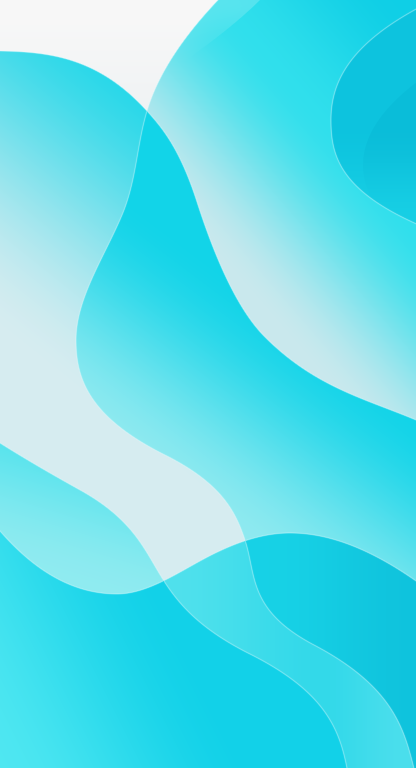
A Shadertoy shader for this background:

```glsl
// Overlapping translucent cyan waves on a pale ground.
// Each wave border is a chain of Hermite spans; the signed side of every border
// picks a gradient, and thin light rims are laid along the borders.

// Cubic span between two knots, each (position, value, slope).
float span(float t, vec3 a, vec3 b) {
    float w = b.x - a.x;
    float u = clamp((t - a.x) / w, 0.0, 1.0);
    float v = 1.0 - u;
    return mix(a.y, b.y, u * u * (3.0 - 2.0 * u)) + w * u * v * (a.z * v - b.z * u);
}

// Smooth border through five knots.
float border(float t, vec3 a, vec3 b, vec3 c, vec3 d, vec3 e) {
    if (t < b.x) return span(t, a, b);
    if (t < c.x) return span(t, b, c);
    if (t < d.x) return span(t, c, d);
    return span(t, d, e);
}

// Turns an implicit value into a signed distance in output samples.
float toDistance(float f) {
    return f / max(length(vec2(dFdx(f), dFdy(f))), 1e-6);
}

float cover(float d) {
    return clamp(d + 0.5, 0.0, 1.0);
}

float rim(float d) {
    float w = max(0.0009 * iResolution.y, 0.6);
    return exp(-d * d / (w * w));
}

void mainImage(out vec4 fragColor, in vec2 fragCoord) {
    // Canvas is 0.5417 wide and 1 tall; y runs down from the top.
    vec2 uv = fragCoord / iResolution.xy;
    vec2 p = vec2(uv.x * 0.5417, 1.0 - uv.y);

    // Long ridge falling from upper left to the right side.
    float ridge = toDistance(p.y - border(p.x,
        vec3(0.0, 0.0664, 0.02), vec3(0.1914, 0.1445, 1.1), vec3(0.2565, 0.263, 3.1),
        vec3(0.345, 0.4388, 1.0), vec3(0.5417, 0.5469, 0.42)));

    // Winding ribbon from the top to the lower right corner.
    vec3 bend = vec3(0.5924, 0.2148, 2.0);
    float upperRibbon = border(p.y,
        vec3(0.0, 0.2839, -0.95), vec3(0.1445, 0.1914, -0.3), vec3(0.28, 0.1589, -0.42),
        vec3(0.4427, 0.099, 0.0), bend);
    float lowerRibbon = border(p.y, bend,
        vec3(0.7031, 0.319, 0.33), vec3(0.8398, 0.4089, 1.9),
        vec3(1.0, 0.539, 0.25), vec3(1.1, 0.56, 0.25));
    float ribbonX = p.y < bend.x ? upperRibbon : lowerRibbon;
    float ribbon = toDistance(p.x - ribbonX);

    // Second ribbon, lower left, and the swell that crosses both.
    float stream = toDistance(border(p.y,
        vec3(0.56, -0.026, 1.5), vec3(0.638, 0.1042, 1.8), vec3(0.7565, 0.2135, 0.64),
        vec3(0.8516, 0.3255, 2.0), vec3(1.0, 0.4518, 0.2)) - p.x);
    float swell = toDistance(p.y - border(p.x,
        vec3(0.0, 0.6914, 1.15), vec3(0.1523, 0.7734, 0.0), vec3(0.2604, 0.7305, -0.55),
        vec3(0.3776, 0.694, 0.0), vec3(0.5417, 0.7565, 0.7)));

    // Nested round pools at the upper right.
    vec3 poolTip = vec3(0.1563, 0.431, 0.0);
    float poolX = p.y < poolTip.x ? span(p.y, vec3(0.008, 0.549, -1.9), poolTip)
                                  : span(p.y, poolTip, vec3(0.297, 0.555, 2.4));
    float pool = toDistance(p.x - poolX);
    vec3 coreTip = vec3(0.215, 0.4727, 0.0);
    float coreX = p.y < coreTip.x ? span(p.y, vec3(0.1, 0.552, -1.4), coreTip)
                                  : span(p.y, coreTip, vec3(0.293, 0.51, 1.0));
    float core = toDistance(p.x - coreX);

    // Gradients above the ridge.
    vec3 ground = mix(vec3(0.97), vec3(0.94, 0.95, 0.955), smoothstep(0.0, 0.16, p.y));
    float rise = 0.75 * p.x - 0.65 * p.y;
    vec3 crest = mix(vec3(0.79, 0.91, 0.93), vec3(0.19, 0.875, 0.925), smoothstep(-0.01, 0.215, rise));
    crest = mix(crest, vec3(0.06, 0.81, 0.9), smoothstep(0.2, 0.39, rise));
    float streakX = span(p.y, vec3(0.0, 0.3385, -1.0), vec3(0.08, 0.24, -1.4));
    float streak = cover(toDistance(streakX - p.x));
    crest = mix(crest, vec3(0.75, 0.95, 0.96), 0.28 * streak * smoothstep(0.085, 0.0, p.y));

    // Gradients between the ridge and the swell.
    vec3 veil = mix(vec3(0.11, 0.84, 0.91), vec3(0.84, 0.925, 0.94),
                    smoothstep(-0.1, 0.44, p.y - 0.8 * p.x));
    vec3 valley = mix(vec3(0.07, 0.83, 0.91), vec3(0.56, 0.915, 0.94),
                      smoothstep(0.13, 0.47, p.y - 0.75 * p.x));
    vec3 shore = mix(vec3(0.27, 0.88, 0.925), vec3(0.56, 0.92, 0.94),
                     smoothstep(0.5, 0.73, p.y - 0.3 * p.x));

    // Gradients under the swell.
    vec3 deep = mix(vec3(0.07, 0.82, 0.91), vec3(0.31, 0.905, 0.945),
                    smoothstep(0.22, -0.12, p.x - 0.5 * (p.y - 0.78)));
    vec3 band = mix(vec3(0.31, 0.88, 0.925), vec3(0.2, 0.85, 0.915), smoothstep(0.22, 0.42, p.x));
    band = mix(band, vec3(0.29, 0.87, 0.925), smoothstep(0.42, 0.53, p.x));
    vec3 cove = mix(vec3(0.09, 0.82, 0.9), vec3(0.06, 0.765, 0.865), smoothstep(0.35, 0.54, p.x));

    // Layering.
    float right = cover(ribbon);
    vec3 col = mix(mix(ground, crest, right), mix(veil, valley, right), cover(ridge));
    col = mix(col, shore, cover(stream));
    vec3 under = mix(mix(band, cove, right), deep, cover(stream));
    col = mix(col, under, cover(swell));
    vec3 poolColor = mix(vec3(0.05, 0.765, 0.87), vec3(0.09, 0.81, 0.895), smoothstep(0.16, 0.29, p.y));
    poolColor -= vec3(0.01, 0.025, 0.02) * cover(core) * smoothstep(0.29, 0.17, p.y);
    col = mix(col, poolColor, cover(pool));

    // Light rims.
    float glint = max(max(rim(ridge), rim(ribbon)), max(rim(stream), rim(swell)));
    col = mix(col, vec3(0.9, 0.98, 0.99), 0.38 * max(glint, rim(pool)));
    fragColor = vec4(col, 1.0);
}
```
